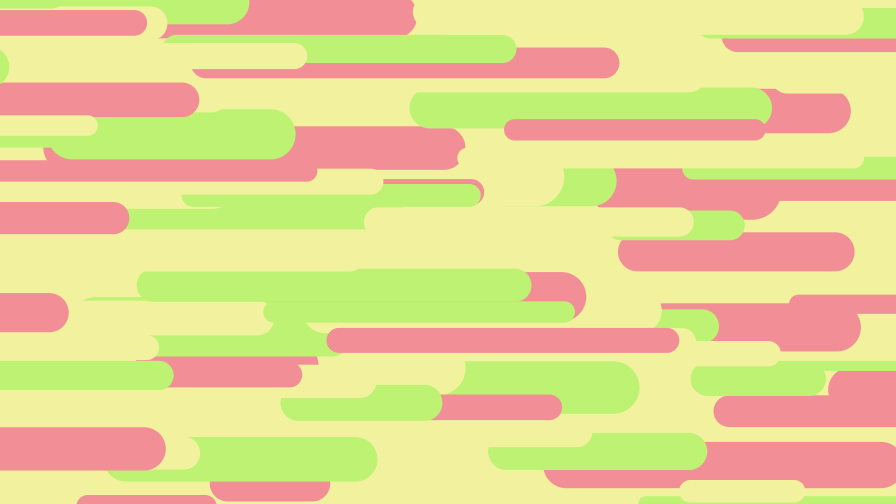
This pattern is drawn by a Shadertoy shader. Its source:

```glsl
const vec3 CREAM = vec3(0.95, 0.95, 0.62);
const vec3 GREEN = vec3(0.74, 0.95, 0.45);
const vec3 PINK  = vec3(0.95, 0.56, 0.59);

const int   BAR_COUNT   = 110;
const float PINK_SHARE  = 0.285;               // share of pink bars
const float GREEN_SHARE = 0.325;               // share of green bars
const float RADIUS_FIRST = 0.055;              // bars at the bottom of the stack
const float RADIUS_LAST  = 0.018;              // bars on top
const vec2  RADIUS_VARIATION = vec2(0.75, 1.25);
const vec2  HALF_LENGTH = vec2(0.07, 0.40);    // straight part, in canvas heights
const vec2  MARGIN = vec2(0.30, 0.06);         // scatter beyond the canvas
const vec2  JITTER = vec2(0.20, 0.06);
const vec3  SPREAD = vec3(0.8192, 0.6711, 0.5497); // even 3D sequence steps
const float SEED = 17.0;

vec3 hash3(float n) {
    vec3 p = fract(n * vec3(0.1031, 0.1030, 0.0973));
    p += dot(p, p.yzx + 33.33);
    return fract((p.xxy + p.yzz) * p.zyx);
}

// Signed distance to a horizontal bar with round ends
float barDistance(vec2 p, float halfLength, float radius) {
    p.x = max(abs(p.x) - halfLength, 0.0);
    return length(p) - radius;
}

vec3 barColor(float pick) {
    if (pick < PINK_SHARE) return PINK;
    return pick < PINK_SHARE + GREEN_SHARE ? GREEN : CREAM;
}

void mainImage(out vec4 fragColor, in vec2 fragCoord) {
    vec2 uv = fragCoord / iResolution.y;
    vec2 canvas = vec2(iResolution.x / iResolution.y, 1.0);
    float pixel = 1.0 / iResolution.y;

    // Stack the bars from large to small
    vec3 color = CREAM;
    for (int i = 0; i < BAR_COUNT; i++) {
        float n = float(i) + SEED;
        float depth = float(i) / float(BAR_COUNT - 1);
        vec3 place = fract(0.5 + n * SPREAD);
        vec3 size = hash3(n);
        vec3 shift = hash3(n + 311.0) - 0.5;

        vec2 center = mix(-MARGIN, canvas + MARGIN, place.xy) + JITTER * shift.xy;
        float radius = mix(RADIUS_FIRST, RADIUS_LAST, depth)
                     * mix(RADIUS_VARIATION.x, RADIUS_VARIATION.y, size.x);
        float halfLength = mix(HALF_LENGTH.x, HALF_LENGTH.y, size.y);

        float d = barDistance(uv - center, halfLength, radius);
        float coverage = clamp(0.5 - d / pixel, 0.0, 1.0);
        color = mix(color, barColor(place.z), coverage);
    }
    fragColor = vec4(color, 1.0);
}
```
